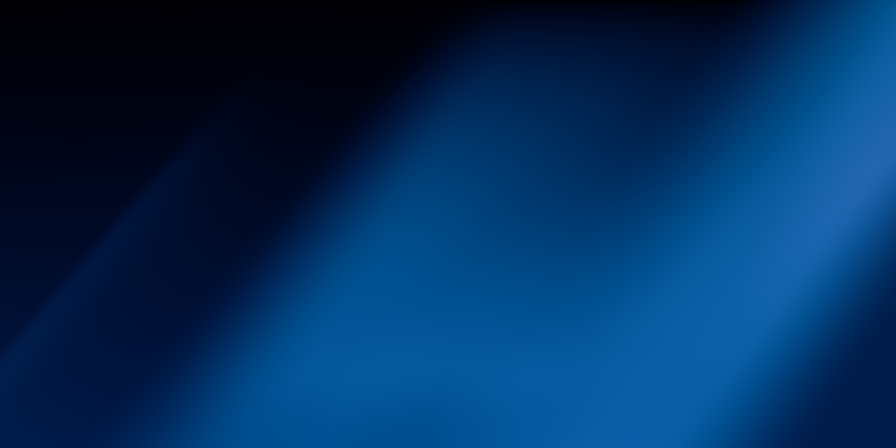
Give the GLSL for this background, as a Shadertoy shader.

```glsl
// Soft diagonal beams of blue light fading into a near-black backdrop.

const float SLANT = 0.72;          // horizontal drift of the beams per unit height
const float STREAK_SLANT = 0.86;
const float STREAK_POS = -0.165;
const float STREAK_LIGHT = 0.065;
const float WIDE_EDGE = 0.37;      // left border of the wide beam
const float BRIGHT_EDGE = 1.15;    // where the bright beam begins
const float BRIGHT_END = 1.64;     // where the bright beam ends
const float WIDE_LIGHT = 0.355;
const float BRIGHT_LIGHT = 0.375;
const float CORNER_LIGHT = 0.11;   // shade beyond the bright beam
const float MOTTLE = 0.05;
const vec2 GLOW_POS = vec2(1.51, 0.65);   // slanted x, height
const vec2 GLOW_SIZE = vec2(0.13, 0.25);
const vec3 GLOW_COLOR = vec3(0.10, 0.03, 0.06);

vec2 hashGradient(vec2 cell) {
    float angle = 6.2832 * fract(sin(dot(cell, vec2(127.1, 311.7))) * 4375.85);
    return vec2(cos(angle), sin(angle));
}

float gradientNoise(vec2 p) {
    vec2 i = floor(p), f = fract(p);
    vec2 u = f * f * f * (f * (f * 6.0 - 15.0) + 10.0);
    float a = dot(hashGradient(i), f);
    float b = dot(hashGradient(i + vec2(1, 0)), f - vec2(1, 0));
    float c = dot(hashGradient(i + vec2(0, 1)), f - vec2(0, 1));
    float d = dot(hashGradient(i + vec2(1, 1)), f - vec2(1, 1));
    return mix(mix(a, b, u.x), mix(c, d, u.x), u.y);
}

float softEdge(float center, float halfWidth, float x) {
    return smoothstep(center - halfWidth, center + halfWidth, x);
}

// Wide central beam: brightest low down, dimmer toward its upper right
float wideBeam(float s, float y) {
    float fade = 1.0 - pow(y, 2.4);
    float dip = 0.45 * smoothstep(0.5, 1.1, s) * smoothstep(0.1, 0.8, y);
    float floorShade = 0.13 * (1.0 - smoothstep(0.0, 0.2, y));
    return WIDE_LIGHT * fade * (1.0 - dip) * (1.0 - floorShade);
}

// Thin streak: crisp on its left side, trailing off to the right
float thinStreak(vec2 p) {
    float d = p.x - STREAK_SLANT * p.y - STREAK_POS;
    float profile = softEdge(0.0, 0.04, d) * exp(-max(d, 0.0) / 0.1);
    return STREAK_LIGHT * profile * (1.0 - smoothstep(0.45, 0.9, p.y));
}

// Deep navy to azure, indexed by light level
vec3 bluePalette(float light, float y) {
    float red = 0.06 * smoothstep(0.3, 0.42, light);
    float blue = 0.02 + 0.03 * (1.0 - y) + 1.36 * light + 0.1 * (1.0 - exp(-25.0 * light));
    return vec3(red, light, blue);
}

void mainImage(out vec4 fragColor, in vec2 fragCoord) {
    vec2 p = fragCoord / iResolution.xy * vec2(2.0, 1.0);
    float y = clamp(p.y, 0.0, 1.0);
    float s = p.x - SLANT * y;

    // Backdrop
    float backdrop = mix(0.1 * pow(1.0 - y, 1.5), CORNER_LIGHT, step(1.0, s));

    // Beams
    float brightMask = softEdge(BRIGHT_EDGE, 0.26, s);
    float beams = mix(wideBeam(s, y), BRIGHT_LIGHT, brightMask);
    float leftEdge = softEdge(WIDE_EDGE, mix(0.22, 0.11, y), s);
    float rightEdge = 1.0 - softEdge(BRIGHT_END, mix(0.18, 0.12, y), s);
    float light = mix(backdrop, beams, leftEdge * rightEdge) + thinStreak(p);

    // Faint mottling stretched along the beams
    light *= 1.0 + MOTTLE * gradientNoise(vec2(s * 5.0, y * 2.5));

    // Pale glow inside the bright beam
    vec2 g = (vec2(s, y) - GLOW_POS) / GLOW_SIZE;
    vec3 color = bluePalette(light, y) + GLOW_COLOR * exp(-dot(g, g));

    fragColor = vec4(clamp(color, 0.0, 1.0), 1.0);
}
```
